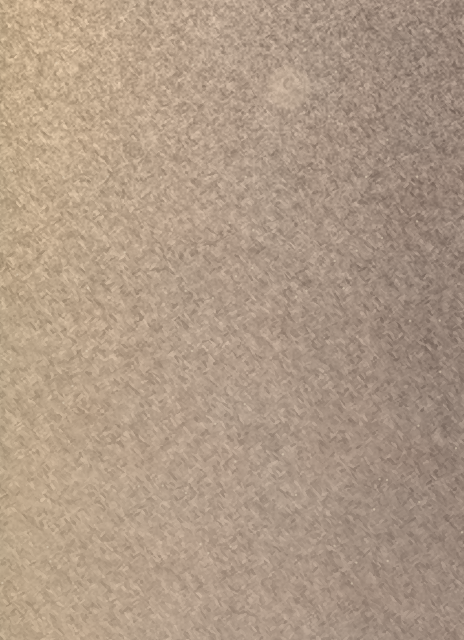
Give the GLSL for this texture, as a WebGL 1 fragment shader.

```glsl
precision highp float;
// Fine-grained beige woven surface, lit warm from the left, with a faint pale disc.
uniform vec2 u_resolution;

const vec3 WARM_TAN = vec3(0.748, 0.657, 0.545);
const vec3 BEIGE = vec3(0.697, 0.616, 0.546);
const vec3 MAUVE_BROWN = vec3(0.612, 0.537, 0.486);
const vec3 GRAIN_TINT = vec3(1.0, 0.96, 0.90);
const vec3 SPECK_COLOR = vec3(0.92, 0.86, 0.76);
const float FINE_SCALE = 290.0;      // grains per canvas height
const float FLAKE_SCALE = 165.0;
const float CLUMP_SCALE = 95.0;
const float FLAKE_STRETCH = 0.55;
const float FLAKE_EDGE = 16.0;       // higher is crisper
const float GRAIN_TOP = 0.225;
const float GRAIN_BOTTOM = 0.150;
const float SPECK_SCALE = 85.0;
const float SPECK_SHARE = 0.014;
const vec2 DISC_CENTER = vec2(0.452, 0.863);
const float DISC_RADIUS = 0.034;

float hash(vec2 p) {
  vec3 q = fract(vec3(p.xyx) * 0.1031);
  q += dot(q, q.yzx + 33.33);
  return fract((q.x + q.y) * q.z);
}

// Value noise, centred on zero
float noise(vec2 p) {
  vec2 cell = floor(p);
  vec2 f = fract(p);
  f = f * f * (3.0 - 2.0 * f);
  float low = mix(hash(cell), hash(cell + vec2(1.0, 0.0)), f.x);
  float high = mix(hash(cell + vec2(0.0, 1.0)), hash(cell + vec2(1.0)), f.x);
  return mix(low, high, f.y) - 0.5;
}

vec2 rotate(vec2 p, float angle) {
  float c = cos(angle);
  float s = sin(angle);
  return vec2(c * p.x + s * p.y, c * p.y - s * p.x);
}

float mottle(vec2 p) {
  float sum = 0.0;
  float weight = 0.5;
  for (int i = 0; i < 4; i++) {
    sum += weight * noise(p);
    p = rotate(p, 0.6) * 2.1 + 17.3;
    weight *= 0.6;
  }
  return sum;
}

// Angular flakes of even tone, each leaning left or right, with soft seams
float flakes(vec2 p) {
  vec2 base = floor(p);
  float sum = 0.0;
  float total = 0.0001;
  for (int y = -1; y <= 1; y++) {
    for (int x = -1; x <= 1; x++) {
      vec2 cell = base + vec2(float(x), float(y));
      vec2 seed = cell + vec2(hash(cell + 3.7), hash(cell + 91.3));
      float side = hash(cell + 27.9) < 0.6 ? -0.85 : 0.65;
      vec2 d = rotate(p - seed, side + 0.5 * (hash(cell + 67.1) - 0.5));
      d *= vec2(FLAKE_STRETCH, 1.0 / FLAKE_STRETCH) * 0.9;
      float tone = hash(cell + 143.5) - 0.5;
      float weight = exp(-FLAKE_EDGE * min(dot(d, d), 4.0));
      sum += weight * tone * (0.6 + 2.4 * tone * tone);
      total += weight;
    }
  }
  return sum / total;
}

// Broad light falling off to the right, brightest at the upper left
vec3 lighting(vec2 uv) {
  vec3 color = mix(WARM_TAN, BEIGE, smoothstep(-0.1, 0.55, uv.x));
  color = mix(color, MAUVE_BROWN, smoothstep(0.4, 1.05, uv.x));
  vec2 glow = (uv - vec2(0.08, 0.92)) / vec2(0.38, 0.33);
  vec2 shade = (uv - vec2(1.0, 0.5)) / vec2(0.33, 0.36);
  color += vec3(0.036, 0.027, 0.012) * exp(-dot(glow, glow));
  color -= vec3(0.032, 0.030, 0.026) * exp(-dot(shade, shade));
  color -= vec3(0.035, 0.024, 0.022) * exp(-uv.x * 30.0);
  return color;
}

// Crisp flakes over fine thread; the thread dominates towards the top
float grain(vec2 p, float height) {
  float top = smoothstep(0.35, 0.95, height);
  float thread = noise(p * FINE_SCALE);
  float clump = noise(rotate(p, -0.7) * CLUMP_SCALE * vec2(0.8, 1.4));
  return mix(0.75, 0.58, top) * flakes(p * FLAKE_SCALE)
       + mix(0.32, 0.65, top) * thread + mix(0.30, 0.22, top) * clump;
}

// Sparse bright glints, one at most per cell
float specks(vec2 p) {
  vec2 q = p * SPECK_SCALE;
  vec2 cell = floor(q);
  vec2 offset = vec2(hash(cell + 7.1), hash(cell + 19.7)) * 0.5 + 0.25;
  float present = step(1.0 - SPECK_SHARE, hash(cell + 353.3));
  return present * (1.0 - smoothstep(0.05, 0.24, length(fract(q) - offset)));
}

void main() {
  vec2 uv = gl_FragCoord.xy / u_resolution;
  vec2 p = gl_FragCoord.xy / u_resolution.y;
  vec3 color = lighting(uv) + 0.040 * mottle(p * 9.0) * vec3(1.0, 0.95, 0.85);
  color += 0.010 * noise(p * 14.0 + 61.0) * vec3(0.6, -0.3, -0.6);

  // Pale disc with a soft, slightly uneven rim
  float rim = length(p - DISC_CENTER) + 0.004 * noise(p * 60.0);
  float disc = 1.0 - smoothstep(DISC_RADIUS - 0.004, DISC_RADIUS + 0.003, rim);
  color += 0.060 * disc * vec3(1.0, 0.96, 0.80);

  // Grain and glints
  float contrast = mix(GRAIN_BOTTOM, GRAIN_TOP, smoothstep(0.1, 0.95, uv.y));
  color += contrast * (1.0 - 0.3 * disc) * grain(p, uv.y) * GRAIN_TINT;
  color = mix(color, SPECK_COLOR, 0.5 * specks(p));
  gl_FragColor = vec4(clamp(color, 0.0, 1.0), 1.0);
}
```
